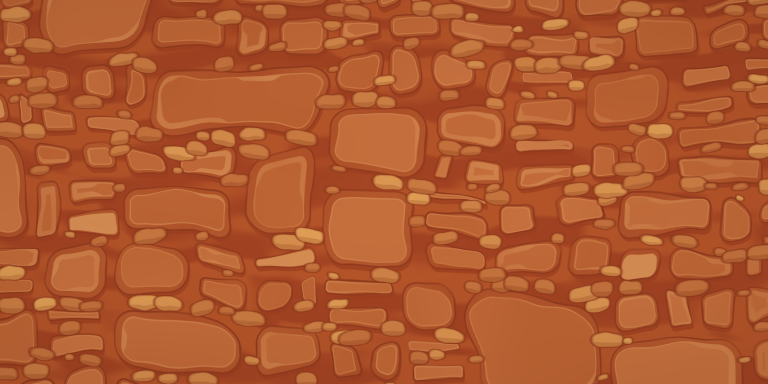
A Shadertoy shader for this texture:

```glsl
struct Stone { float dist; float rim; float id; };

float hash(vec2 p) {
    return fract(sin(dot(p, vec2(127.1, 311.7))) * 43758.5453);
}

float noise(vec2 p) {
    vec2 i = floor(p), f = fract(p);
    f = f * f * (3.0 - 2.0 * f);
    return mix(mix(hash(i), hash(i + vec2(1, 0)), f.x),
               mix(hash(i + vec2(0, 1)), hash(i + vec2(1, 1)), f.x), f.y);
}

// Coverage of the region where d is negative
float cover(float d) {
    float aa = 0.8 / iResolution.y;
    return 1.0 - smoothstep(-aa, aa, d);
}

// Splits the wall at random into blocks, each holding one rounded stone
Stone findStone(vec2 p) {
    p += 0.05 * (vec2(noise(p * 4.5), noise(p * 4.5 + 37.0)) - 0.5);
    p += 0.014 * (vec2(noise(p * 13.0 + 5.0), noise(p * 13.0 + 71.0)) - 0.5);
    vec2 lo = vec2(-0.12, -0.09), hi = vec2(2.13, 1.08);
    float id = 1.0;
    for (int i = 0; i < 9; i++) {
        vec2 size = hi - lo;
        float area = size.x * size.y;
        if (area < 0.022 || (area < 0.14 && hash(vec2(id, 1.0)) < 0.22)) break;
        vec2 cut = mix(lo, hi, mix(0.36, 0.64, hash(vec2(id, 2.0))));
        bool wide = size.x > 1.5 * size.y;
        bool upper = wide ? p.x > cut.x : p.y > cut.y;
        if (wide) { if (upper) lo.x = cut.x; else hi.x = cut.x; }
        else { if (upper) lo.y = cut.y; else hi.y = cut.y; }
        id = id * 2.0 + (upper ? 1.0 : 0.0);
    }

    // Skewed and tapered rounded box
    vec2 ext = 0.5 * (hi - lo) - mix(0.008, 0.022, hash(vec2(id, 3.0)));
    vec2 q = p - 0.5 * (lo + hi);
    q.x += q.y * 0.3 * (hash(vec2(id, 4.0)) - 0.5);
    float taperSide = hash(vec2(id, 5.0)) < 0.5 ? -1.0 : 1.0;
    ext.y *= 1.0 - 0.35 * hash(vec2(id, 6.0)) * smoothstep(-1.0, 1.0, taperSide * q.x / ext.x);
    float small = min(ext.x, ext.y);
    float radius = small * mix(0.45, 0.9, hash(vec2(id, 7.0)));
    vec2 b = abs(q) - ext + radius;
    float d = length(max(b, 0.0)) + min(max(b.x, b.y), 0.0) - radius;
    return Stone(d, min(0.016, 0.22 * small), id);
}

vec3 paintStone(vec3 col, vec2 p) {
    Stone s = findStone(p);
    float tone = hash(vec2(s.id, 8.0));
    float broken = noise(p * 11.0 + 9.0);

    // Cast shadow, side of the stone and drawn outline
    float shadow = cover(findStone(p + vec2(-0.003, 0.011)).dist);
    col = mix(col, vec3(0.60, 0.24, 0.12), 0.75 * shadow);
    col = mix(col, mix(vec3(0.66, 0.30, 0.15), vec3(0.70, 0.35, 0.18), noise(p * 6.0)), cover(s.dist));
    float ink = cover(abs(s.dist + 0.006 * (broken - 0.5)) - 0.0022);
    col = mix(col, vec3(0.50, 0.18, 0.09), ink * mix(0.25, 0.8, broken));

    // Front face with a lit, chipped edge
    float face = s.dist + s.rim + 0.012 * (noise(p * 15.0 + 3.0) - 0.5);
    vec3 faceCol = mix(vec3(0.72, 0.375, 0.195), vec3(0.765, 0.435, 0.243), tone);
    if (hash(vec2(s.id, 9.0)) < 0.07) faceCol = vec3(0.82, 0.54, 0.32);
    faceCol += 0.025 * (noise(p * 5.0 + 20.0) - 0.5);
    col = mix(col, faceCol, cover(face));
    float chip = 0.003 + 0.011 * smoothstep(0.68, 0.85, noise(p * 9.0 + 50.0));
    float lit = cover(face) * (1.0 - cover(face + chip));
    return mix(col, vec3(0.82, 0.54, 0.32), lit * mix(0.25, 0.75, noise(p * 7.0 + 30.0)));
}

// Small flat pebbles, sized to the room left between the stones
vec3 paintPebbles(vec3 col, vec2 p) {
    vec2 grid = vec2(0.07, 0.045);
    for (int j = -1; j <= 1; j++)
    for (int i = -1; i <= 1; i++) {
        vec2 cell = floor(p / grid) + vec2(i, j);
        vec2 jitter = vec2(hash(cell), hash(cell + 17.0)) - 0.5;
        vec2 center = (cell + 0.5 + 0.6 * jitter) * grid;
        float room = findStone(center).dist;
        if (room < 0.007 || hash(cell + 31.0) > 0.75) continue;

        float high = min(room * 0.95, 0.019);
        vec2 ext = high * vec2(mix(1.4, 2.3, hash(cell + 43.0)), 1.0);
        vec2 q = p - center;
        q.y += q.x * 0.35 * (hash(cell + 59.0) - 0.5);
        q += 0.005 * (vec2(noise(p * 45.0), noise(p * 45.0 + 8.0)) - 0.5);
        vec2 e = pow(abs(q / ext), vec2(2.6));
        float d = (pow(e.x + e.y, 1.0 / 2.6) - 1.0) * high;

        float warm = hash(cell + 67.0);
        vec3 top = mix(vec3(0.75, 0.43, 0.23), vec3(0.86, 0.61, 0.33), warm * warm);
        col = mix(col, vec3(0.54, 0.21, 0.10), 0.75 * cover(d - 0.0025));
        col = mix(col, top * vec3(0.91, 0.85, 0.82), cover(d));
        col = mix(col, top, cover(max(d + 0.002, -q.y - 0.35 * high)));
    }
    return col;
}

void mainImage(out vec4 fragColor, in vec2 fragCoord) {
    vec2 p = fragCoord / iResolution.y;

    // Clay ground with flat horizontal strokes
    float stroke = noise(p * vec2(6.0, 26.0) + 2.0 * noise(p * 5.0));
    vec3 col = mix(vec3(0.69, 0.32, 0.155), vec3(0.62, 0.255, 0.13), smoothstep(0.4, 0.75, stroke));

    col = paintStone(col, p);
    col = paintPebbles(col, p);

    // Gentle darkening toward the borders
    vec2 v = fragCoord / iResolution.xy - 0.5;
    col *= 1.02 - 0.16 * dot(v, v);
    fragColor = vec4(col, 1.0);
}
```
